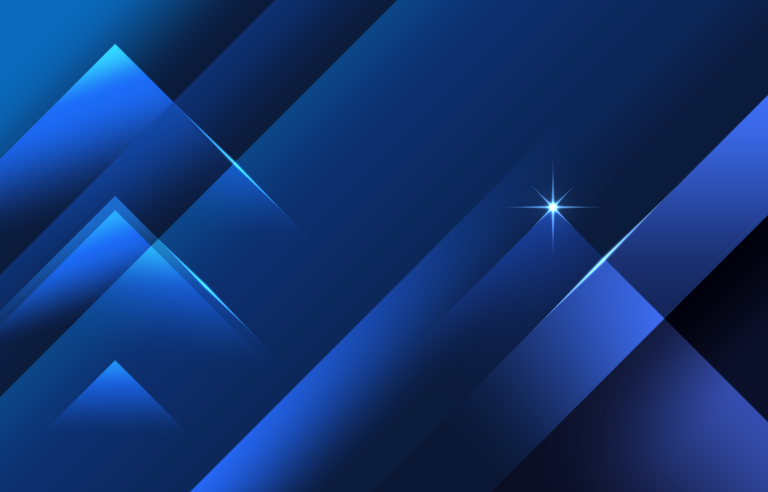
Give the GLSL for this background, as a Shadertoy shader.

```glsl
// Band borders along the falling diagonal
const float BAND_A = 0.559, BAND_B = 0.807, BAND_C = 1.386, BAND_D = 1.754, BAND_E = 1.998;

// Chevron tips in canvas heights
const vec2 TIP_TOP   = vec2(0.234, 0.911);
const vec2 TIP_OUTER = vec2(0.234, 0.602);
const vec2 TIP_INNER = vec2(0.234, 0.573);
const vec2 TIP_SMALL = vec2(0.234, 0.268);
const vec2 TIP_STAR  = vec2(1.124, 0.579);

const vec3 NIGHT  = vec3(0.045, 0.105, 0.235);
const vec3 NAVY   = vec3(0.048, 0.155, 0.355);
const vec3 ROYAL  = vec3(0.050, 0.185, 0.435);
const vec3 TEAL   = vec3(0.045, 0.270, 0.530);
const vec3 SKY    = vec3(0.040, 0.410, 0.730);
const vec3 AZURE  = vec3(0.110, 0.420, 0.970);
const vec3 CYAN   = vec3(0.200, 0.860, 1.000);
const vec3 IRIS   = vec3(0.250, 0.440, 0.980);
const vec3 INDIGO = vec3(0.220, 0.320, 0.720);
const vec3 INK    = vec3(0.005, 0.008, 0.050);
const vec3 GLINT  = vec3(0.250, 0.800, 1.000);
const float GLINT_WIDTH = 0.0045;
const float STAR_REACH = 0.105;

// x runs across the bands, y runs along them
vec2 diagonal(vec2 p) { return vec2(p.x - p.y + 1.0, p.x + p.y - 1.0); }

float edge(float d) { return smoothstep(-1.0, 1.0, d * iResolution.y / 1.4); }

float fade(float from, float to, float x) {
    float t = clamp((x - from) / (to - from), 0.0, 1.0);
    return 1.0 - t * t * (3.0 - 2.0 * t);
}

float chevron(vec2 q, vec2 tip) {
    vec2 d = q - diagonal(tip);
    return edge(d.x) * edge(-d.y);
}

// Distance below a tip, tilted toward the left flank
float depth(vec2 q, vec2 tip) {
    return dot(q - diagonal(tip), vec2(0.75, -0.35));
}

// Thin streak that tapers toward both ends
float streak(float across, float along, float reach, float width) {
    float taper = max(0.0, 1.0 - abs(along) / reach);
    float w = max(width * taper, 0.5 / iResolution.y);
    return taper * exp(-across * across / (w * w));
}

float star(vec2 p) {
    float rays = 0.0;
    for (int i = 0; i < 4; i++) {
        float a = float(i) * 0.785398;
        vec2 axis = vec2(cos(a), sin(a));
        float reach = STAR_REACH * (i % 2 == 0 ? 1.0 : 0.6);
        rays += streak(dot(p, vec2(-axis.y, axis.x)), dot(p, axis), reach, 0.003);
    }
    return rays * 0.75 + 1.2 * exp(-dot(p, p) / 0.00007) + 0.25 * exp(-length(p) / 0.018);
}

// Upper left corner, with the top chevron
vec3 cornerBand(vec2 q) {
    vec3 c = mix(NIGHT, SKY, fade(0.17, 0.54, q.x));
    float t = depth(q, TIP_TOP);
    vec3 lit = mix(AZURE, CYAN, fade(0.0, 0.11, t));
    lit = mix(NIGHT, lit, fade(0.10, 0.36, t));
    return mix(c, lit, chevron(q, TIP_TOP));
}

// Second band, with the nested chevron pair
vec3 nestedBand(vec2 q) {
    vec3 c = mix(NIGHT, ROYAL, fade(0.56, 0.80, q.x));
    float t = depth(q, TIP_TOP);
    c = mix(c, AZURE, 0.5 * chevron(q, TIP_TOP) * fade(0.12, 0.46, t));
    c = mix(c, vec3(0.12, 0.47, 0.88), 0.85 * chevron(q, TIP_OUTER) * fade(0.0, 0.25, depth(q, TIP_OUTER)));
    t = depth(q, TIP_INNER);
    vec3 lit = mix(AZURE, CYAN, 0.6 * fade(0.0, 0.08, t));
    lit = mix(NIGHT, lit, fade(0.06, 0.23, t));
    return mix(c, lit, chevron(q, TIP_INNER) * fade(0.16, 0.30, t));
}

// Wide central band, crossed by the chevron tails
vec3 centralBand(vec2 q, float drop) {
    vec3 c = mix(ROYAL, TEAL, fade(0.78, 1.04, q.x));
    c = mix(NAVY, c, fade(0.98, 1.39, q.x));
    c = mix(c, AZURE, 0.6 * chevron(q, TIP_TOP) * fade(0.31, 0.50, drop) * fade(0.144, -0.16, q.y));
    float tail = edge(diagonal(TIP_OUTER).y - q.y) * (0.55 + 0.45 * edge(diagonal(TIP_INNER).y - q.y));
    vec3 lit = mix(AZURE, CYAN, 0.75 * fade(0.48, 0.60, drop));
    c = mix(c, lit, tail * fade(0.49, 0.76, drop) * fade(-0.16, -0.62, q.y));
    lit = mix(AZURE, CYAN, 0.4 * fade(0.73, 0.79, drop));
    return mix(c, lit, 0.95 * chevron(q, TIP_SMALL) * fade(0.74, 0.89, drop));
}

// Shaded band behind the star
vec3 shadeBand(vec2 q) {
    float along = fade(-0.65, 0.95, q.y);
    vec3 c = mix(NIGHT, NAVY, fade(BAND_C, 1.68, q.x));
    c = mix(c, vec3(0.15, 0.42, 1.0), along * fade(1.34, 1.68, q.x));
    return mix(c, IRIS * vec3(0.5, 0.7, 0.8), 0.75 * chevron(q, TIP_STAR) * fade(0.72, 0.08, q.y) * fade(1.40, 1.95, q.x));
}

// Bright band on the right, split by the star chevron
vec3 brightBand(vec2 q, float drop) {
    vec3 upper = mix(vec3(0.08, 0.15, 0.36), IRIS, fade(0.15, 0.65, drop));
    vec3 lower = mix(NIGHT * 0.9, IRIS, fade(0.80, 0.02, q.y) * mix(0.78, 1.0, (q.x - BAND_D) / (BAND_E - BAND_D)));
    return mix(upper, lower, chevron(q, TIP_STAR));
}

// Dark lower right corner
vec3 inkBand(vec2 q) {
    vec3 c = mix(vec3(0.045, 0.065, 0.17), INK, fade(2.0, 2.28, q.x));
    vec3 lit = mix(vec3(0.04, 0.055, 0.14), INDIGO, fade(0.80, 0.05, q.y) * (1.0 - 0.8 * fade(1.96, 2.32, q.x)));
    return mix(c, lit, chevron(q, TIP_STAR));
}

void mainImage(out vec4 fragColor, in vec2 fragCoord) {
    vec2 p = fragCoord / iResolution.y;
    vec2 q = diagonal(p);
    float drop = 1.0 - p.y;

    vec3 c = cornerBand(q);
    c = mix(c, nestedBand(q), edge(q.x - BAND_A));
    c = mix(c, centralBand(q, drop), edge(q.x - BAND_B));
    c = mix(c, shadeBand(q), edge(q.x - BAND_C));
    c = mix(c, brightBand(q, drop), edge(q.x - BAND_D));
    c = mix(c, inkBand(q), edge(q.x - BAND_E));

    // Glints on the edges, then the star
    c += GLINT * streak(q.y - diagonal(TIP_TOP).y, q.x - 0.80, 0.25, GLINT_WIDTH);
    c += GLINT * streak(q.y - diagonal(TIP_OUTER).y, q.x - 1.00, 0.22, GLINT_WIDTH);
    c += vec3(0.6, 0.9, 1.0) * streak(q.x - BAND_D, q.y - 0.697, 0.30, GLINT_WIDTH * 1.2);
    c += vec3(0.5, 0.8, 1.0) * star(p - TIP_STAR);
    fragColor = vec4(clamp(c, 0.0, 1.0), 1.0);
}
```
